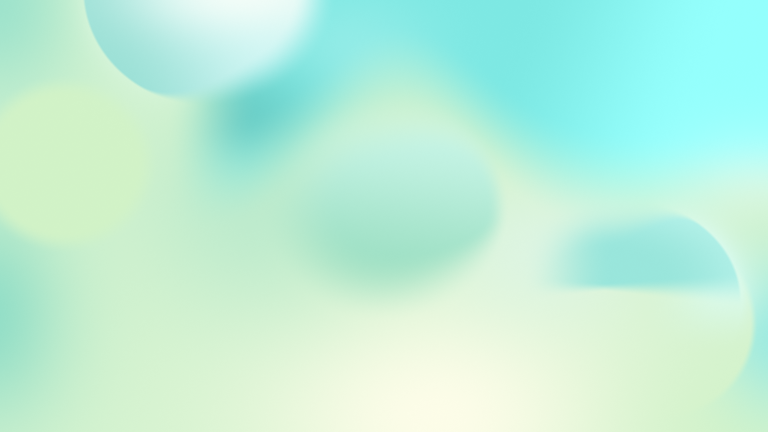
Write a WebGL 1 fragment shader that draws this background.

```glsl
precision highp float;

uniform vec2 u_resolution;

// Soft elliptical falloff, 1 at the centre
float glow(vec2 p, vec2 centre, vec2 radii) {
  vec2 q = (p - centre) / radii;
  return exp(-dot(q, q));
}

// Filled ellipse whose edge fades inwards over the given softness
float ellipse(vec2 p, vec2 centre, vec2 radii, float softness) {
  return smoothstep(0.0, softness, 1.0 - length((p - centre) / radii));
}

float hash(vec2 p) {
  return fract(sin(dot(p, vec2(12.99, 78.23))) * 43758.5);
}

// Cream floor with mint and green patches
vec3 meadow(vec2 p) {
  vec3 leaf = vec3(0.82, 0.95, 0.78);
  vec3 col = vec3(0.83, 0.95, 0.81);
  col = mix(col, vec3(0.99, 0.99, 0.91), glow(p, vec2(1.01, 0.04), vec2(0.43, 0.30)));
  col = mix(col, vec3(0.71, 0.91, 0.80), 0.75 * glow(p, vec2(0.60, 0.52), vec2(0.27, 0.25)));
  col = mix(col, vec3(0.57, 0.87, 0.78), glow(p, vec2(-0.04, 0.27), vec2(0.19, 0.25)));
  col = mix(col, vec3(0.62, 0.89, 0.80), glow(p, vec2(-0.02, 1.0), vec2(0.21, 0.24)));
  col = mix(col, leaf, ellipse(p, vec2(0.15, 0.62), vec2(0.22, 0.21), 0.25));
  return mix(col, leaf, 0.6 * glow(p, vec2(1.70, 0.0), vec2(0.25, 0.2)));
}

// Cyan sky above a rounded hill
vec3 sky(vec2 p) {
  vec3 col = mix(vec3(0.49, 0.91, 0.89), vec3(0.58, 1.0, 0.99),
                 smoothstep(1.15, 1.65, p.x + 0.35 * (0.85 - p.y)));
  col = mix(col, vec3(0.66, 0.94, 0.92), 0.5 * glow(p, vec2(0.82, 0.88), vec2(0.18, 0.13)));
  col = mix(col, vec3(0.42, 0.81, 0.78), glow(p, vec2(0.54, 0.73), vec2(0.19, 0.12)));
  return mix(col, vec3(0.88, 1.0, 0.98), glow(p, vec2(1.76, 0.50), vec2(0.20, 0.15)));
}

void main() {
  vec2 p = gl_FragCoord.xy / u_resolution * vec2(16.0 / 9.0, 1.0);
  float pixel = 1.0 / u_resolution.y;
  vec3 col = meadow(p);

  // Pale veil between floor and sky
  col = mix(col, vec3(0.87, 0.96, 0.90), 0.8 * glow(p, vec2(1.27, 0.42), vec2(0.24, 0.17)));

  // Sky, fading in along the hill and at its left end
  float hill = 0.56 + 0.26 * glow(vec2(p.x, 0.0), vec2(0.93, 0.0), vec2(0.27, 1.0));
  float skyMask = smoothstep(-0.12, 0.13, p.y - hill) * smoothstep(0.38, 0.60, p.x);
  col = mix(col, sky(p), skyMask);

  // Central orb, firm on the right and diffuse on the left
  vec3 orb = mix(vec3(0.60, 0.87, 0.76), vec3(0.78, 0.96, 0.91),
                 smoothstep(0.32, 0.76, p.y + 0.12 * (p.x - 0.9)));
  float orbSoftness = mix(0.65, 0.18, smoothstep(0.85, 1.15, p.x) * smoothstep(0.3, 0.5, p.y));
  float orbMask = ellipse(p, vec2(0.89, 0.52), vec2(0.29, 0.27), orbSoftness);
  col = mix(col, orb, 0.95 * orbMask);

  // Bubble hanging from the top, with a light rim outside its left edge
  vec2 bubbleCentre = vec2(0.486, 1.023);
  vec2 bubbleRadii = vec2(0.296, 0.271);
  float rim = length((p - bubbleCentre) / bubbleRadii) - 1.0;
  float rimLight = exp(-max(rim, 0.0) * 9.0) * (1.0 - smoothstep(0.30, 0.50, p.x));
  col = mix(col, vec3(0.84, 0.96, 0.86), 0.7 * rimLight);
  vec3 bubble = mix(vec3(0.61, 0.88, 0.84), vec3(0.80, 0.96, 0.95),
                    smoothstep(0.25, 0.65, p.x + 0.4 * (p.y - 0.85)));
  bubble = mix(bubble, vec3(0.95, 0.99, 0.97), glow(p, vec2(0.56, 1.02), vec2(0.24, 0.10)));
  float bubbleSoftness = mix(3.0 * pixel / 0.27, 0.35, smoothstep(0.32, 0.60, p.x));
  col = mix(col, bubble, ellipse(p, bubbleCentre, bubbleRadii, bubbleSoftness));

  // Teal glow at the right border, cut by a round edge
  float borderCut = smoothstep(0.0, 0.02, length(p - vec2(1.53, 0.25)) - 0.205);
  col = mix(col, vec3(0.62, 0.92, 0.88), borderCut * glow(p, vec2(1.80, 0.23), vec2(0.13, 0.17)));

  // Right lobe: crisp outer arc, pointed lower edge, diffuse left side
  vec2 lobeCentre = vec2(1.412, 0.306);
  vec2 lobeRadii = vec2(0.306, 0.243);
  float arc = length((p - lobeCentre) / lobeRadii) - 1.0;
  float arcLight = exp(-max(arc, 0.0) * 8.0) * smoothstep(1.48, 1.68, p.x) * smoothstep(0.18, 0.34, p.y);
  col = mix(col, vec3(0.86, 0.99, 0.96), 0.7 * arcLight);
  vec3 lobe = mix(vec3(0.60, 0.90, 0.86), vec3(0.74, 0.96, 0.93),
                  smoothstep(0.08, 0.34, length((p - vec2(1.42, 0.36)) * vec2(0.8, 1.5))));
  float lobeSoftness = mix(0.5, 3.0 * pixel / 0.24, smoothstep(1.40, 1.62, p.x));
  float lowerEdge = 0.325 - 0.12 * abs(p.x - 1.40);
  float lobeMask = ellipse(p, lobeCentre, lobeRadii, lobeSoftness)
                 * smoothstep(0.0, 0.02 + 0.2 * abs(p.x - 1.40), p.y - lowerEdge)
                 * smoothstep(1.20, 1.42, p.x);
  col = mix(col, lobe, lobeMask);

  // Faint dither against banding
  col += (hash(gl_FragCoord.xy) - 0.5) / 255.0;
  gl_FragColor = vec4(clamp(col, 0.0, 1.0), 1.0);
}
```
